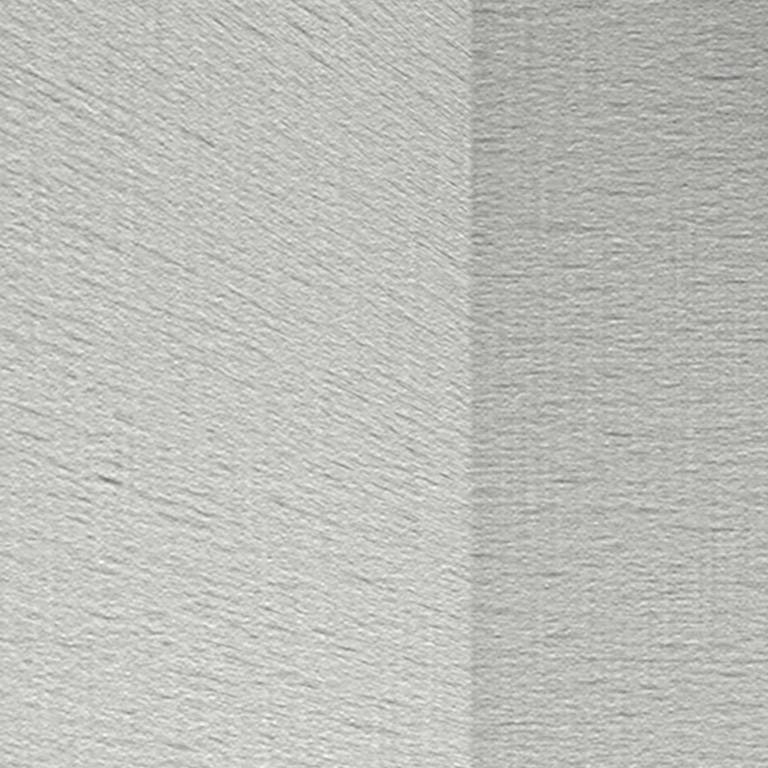
A three.js fragment shader for this texture:

```glsl
// Two pale textile-covered walls meeting at a vertical corner, slanted weave left and level weave right.
varying vec2 vUv;

const float CORNER_X = 0.614;
const float CORNER_BLUR = 0.007;
const vec2 VANISHING_POINT = vec2(2.5, -0.45);  // where the slanted threads converge
const float THREAD_DEPTH = 2.2;                 // keeps thread spacing near canvas units

const vec3 WARM_TINT = vec3(1.004, 1.003, 0.984);
const float LEFT_TOP = 0.738;
const float LEFT_BOTTOM = 0.788;
const float RIGHT_TOP = 0.667;
const float RIGHT_BOTTOM = 0.736;
const float CREASE_SHADE = 0.035;
const float CREASE_WIDTH = 0.018;

const vec2 GRAIN_SCALE = vec2(205.0, 195.0);
const vec2 FIBRE_SCALE = vec2(95.0, 180.0);
const vec2 DASH_SCALE = vec2(38.0, 135.0);
const vec2 STREAK_SCALE = vec2(13.0, 95.0);
const vec2 WARP_SCALE = vec2(9.0, 105.0);
const vec2 PATCH_SCALE = vec2(5.0, 11.0);
const float ROW_COUNT = 98.0;
const float COLUMN_COUNT = 118.0;
const float RELIEF_GAIN = 3.5;
const float TAU = 6.2831853;

vec3 hash3(vec2 cell) {
  vec3 p = fract(cell.xyx * vec3(0.1031, 0.1030, 0.0973));
  p += dot(p, p.yxz + 33.33);
  return fract((p.xxy + p.yzz) * p.zyx);
}

// Cellular noise of one fleck per cell: x holds soft spots, y holds ridges
// lit on one side and shaded on the other. Both are centred on zero.
vec2 flecks(vec2 p) {
  vec2 cell = floor(p);
  vec2 sum = vec2(0.0);
  for (int j = -1; j <= 1; j++) {
    for (int i = -1; i <= 1; i++) {
      vec2 neighbour = cell + vec2(float(i), float(j));
      vec3 h = hash3(neighbour);
      vec2 d = neighbour + h.xy - p;
      float falloff = max(0.0, 1.0 - dot(d, d));
      sum += (h.z - 0.5) * falloff * falloff * vec2(1.0, RELIEF_GAIN * d.y);
    }
  }
  return sum;
}

float relief(vec2 p) {
  return flecks(p).y;
}

// Short fibres and dashes along the threads; dark hollows run deeper than crests.
float threads(vec2 p, float strength) {
  float fibre = relief(p * FIBRE_SCALE + 25.0);
  float dash = relief(p * DASH_SCALE + 40.0);
  float streak = relief(p * STREAK_SCALE + 90.0);
  float hollow = min(dash + 0.6 * streak + 0.12, 0.0);
  return 0.11 * fibre + strength * (0.05 * dash + 0.035 * streak + 0.11 * hollow + 0.007);
}

float leftWall(vec2 uv, float wear) {
  float across = THREAD_DEPTH * (uv.y - VANISHING_POINT.y) / (VANISHING_POINT.x - uv.x);
  float shade = mix(LEFT_BOTTOM, LEFT_TOP, smoothstep(-0.1, 1.1, uv.y));
  shade += 0.005 * sin(uv.x * 5.1);
  shade -= 0.012 * smoothstep(0.42, CORNER_X, uv.x) * uv.y;
  return shade + threads(vec2(uv.x, across), 1.0 + 0.6 * wear);
}

float rightWall(vec2 uv, float wear) {
  float depth = max(uv.x - CORNER_X, 0.0);
  float shade = mix(RIGHT_BOTTOM, RIGHT_TOP, smoothstep(-0.05, 1.1, uv.y));
  shade -= CREASE_SHADE * exp(-depth / CREASE_WIDTH);
  shade -= 0.04 * smoothstep(0.8, 1.05, uv.x) * smoothstep(0.5, 1.05, uv.y);

  // Level ribs crossed by fine columns, stronger in scattered patches.
  float rows = sin(TAU * ROW_COUNT * uv.y + 1.2 * sin(uv.y * 37.0));
  float columns = sin(TAU * COLUMN_COUNT * uv.x + sin(uv.x * 29.0));
  float ribbing = smoothstep(-0.3, 0.4, wear);
  shade += ribbing * (0.024 * rows + 0.008 * columns + 0.012 * rows * columns);
  return shade + threads(uv * vec2(0.85, 1.0) + 3.0, 0.85);
}

void main() {
  vec2 uv = vUv;
  float wear = flecks(uv * PATCH_SCALE + 12.0).x;
  float side = smoothstep(CORNER_X - CORNER_BLUR, CORNER_X + CORNER_BLUR, uv.x);
  float shade = mix(leftWall(uv, wear), rightWall(uv, wear), side);

  // Fine grain and faint upright threads run over both walls.
  shade += 0.14 * relief(uv * GRAIN_SCALE);
  shade += 0.035 * relief(uv.yx * WARP_SCALE + 70.0);

  gl_FragColor = vec4(clamp(shade * WARM_TINT, 0.0, 1.0), 1.0);
}
```
